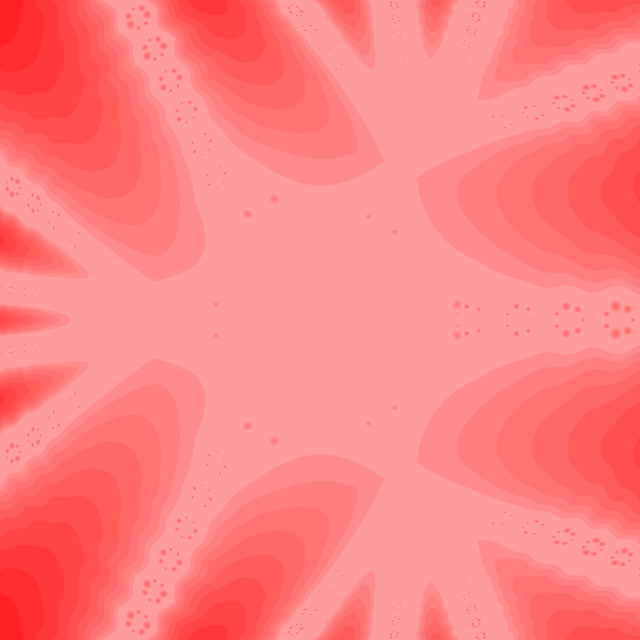
This background is drawn by a Shadertoy shader. Its source:

```glsl
// Draws a root-finding style fractal: banded red lobes split by beaded pink chains.

// Each chain: angle in degrees at radius 1, bend, bead spacing, first bead radius.
const vec4 CHAINS[9] = vec4[9](
    vec4(0.0, 0.0, 0.155, 0.47),   vec4(42.2, 13.0, 0.09, 0.84),
    vec4(62.2, -4.5, 0.045, 0.93), vec4(76.5, -9.5, 0.04, 0.85),
    vec4(95.6, -17.0, 0.06, 0.79), vec4(121.4, 2.0, 0.11, 0.553),
    vec4(157.2, 8.0, 0.08, 0.805), vec4(174.5, 0.0, 0.04, 0.85),
    vec4(185.5, 0.0, 0.04, 0.85));

// Each lobe between neighbouring chains: tip radius, band width.
const vec2 LOBES[8] = vec2[8](
    vec2(0.46, 0.1), vec2(0.85, 0.08), vec2(0.89, 0.038), vec2(0.8, 0.04),
    vec2(0.42, 0.083), vec2(0.42, 0.098), vec2(0.735, 0.04), vec2(0.779, 0.035));

float chainAngle(vec4 chain, float r) {
    return chain.x + chain.y * (min(1.0 / (r * r), 3.5) - 1.0);
}

// Half width of a chain in degrees, scalloped around its beads.
float chainMargin(vec4 chain, float r) {
    float scallop = 0.35 + 0.1 * cos(6.28318 * (r - chain.w) / chain.z);
    return degrees(chain.z * scallop * smoothstep(chain.w - 0.05, 1.05, r) / r);
}

// Band height of a teardrop lobe that opens outward between two chains.
float lobeHeight(int k, float r, float angle) {
    float low = chainAngle(CHAINS[k], r) + chainMargin(CHAINS[k], r);
    float high = chainAngle(CHAINS[k + 1], r) - chainMargin(CHAINS[k + 1], r);
    float across = clamp((angle - low) / max(high - low, 0.01), 0.0, 1.0);
    float depth = r * pow(max(sin(3.14159 * across), 0.0), 0.46);
    return 1.0 + (depth - LOBES[k].x) / LOBES[k].y;
}

// Rings of small holes repeated along a chain.
float beadHeight(vec4 chain, float r, float angle) {
    float id = max(floor((r - chain.w) / chain.z + 0.5), 0.0);
    float beadRadius = chain.w + id * chain.z;
    float side = r * radians(angle - chainAngle(chain, r));
    vec2 q = vec2(r - beadRadius, side) / chain.z;
    float sector = 6.28318 / 7.0;
    float holeAngle = floor(atan(q.y, q.x) / sector + 0.5) * sector;
    float growth = mix(0.35, 1.0, smoothstep(chain.w, 1.1, beadRadius));
    float size = growth * (0.05 + 0.08 * pow(sin(holeAngle), 2.0));
    vec2 hole = 0.28 * vec2(cos(holeAngle), sin(holeAngle));
    return 1.0 + 4.0 * (1.0 - length(q - hole) / size);
}

// Six pairs of specks around the calm centre.
float speckHeight(vec2 p) {
    float height = 0.0;
    for (int i = 0; i < 6; i++) {
        float turn = radians(60.0 * float(i));
        vec2 axis = vec2(cos(turn), sin(turn));
        vec2 q = p - vec2(0.02, 0.0);
        vec2 local = vec2(dot(q, axis), abs(dot(q, vec2(-axis.y, axis.x))));
        float reach = i % 2 == 0 ? 0.41 : 0.345;
        float size = i % 2 == 0 ? 0.014 : 0.008;
        height = max(height, 1.0 + 2.0 * (1.0 - length(local - vec2(reach, 0.048)) / size));
    }
    return height;
}

void mainImage(out vec4 fragColor, in vec2 fragCoord) {
    vec2 p = 2.0 * fragCoord / iResolution.xy - 1.0;
    float r = max(length(p), 0.001);
    float angle = degrees(atan(abs(p.y), p.x));

    // Combine lobes, beads and specks
    float height = speckHeight(p);
    for (int k = 0; k < 8; k++) {
        height = max(height, lobeHeight(k, r, angle));
        height = max(height, beadHeight(CHAINS[k], r, angle));
    }
    height = clamp(height, 0.0, 10.4);

    // Quantize into bands with smooth edges
    float softness = clamp(fwidth(height), 0.0001, 1.0);
    float level = floor(height + 0.5);
    float band = max(level - 1.0 + clamp((height - level) / softness + 0.5, 0.0, 1.0), 0.0);

    // Pink base darkening to red
    float tint = 0.59 - 0.046 * band + 0.025 * (1.0 - min(band, 1.0));
    fragColor = vec4(1.0, tint, tint, 1.0);
}
```
